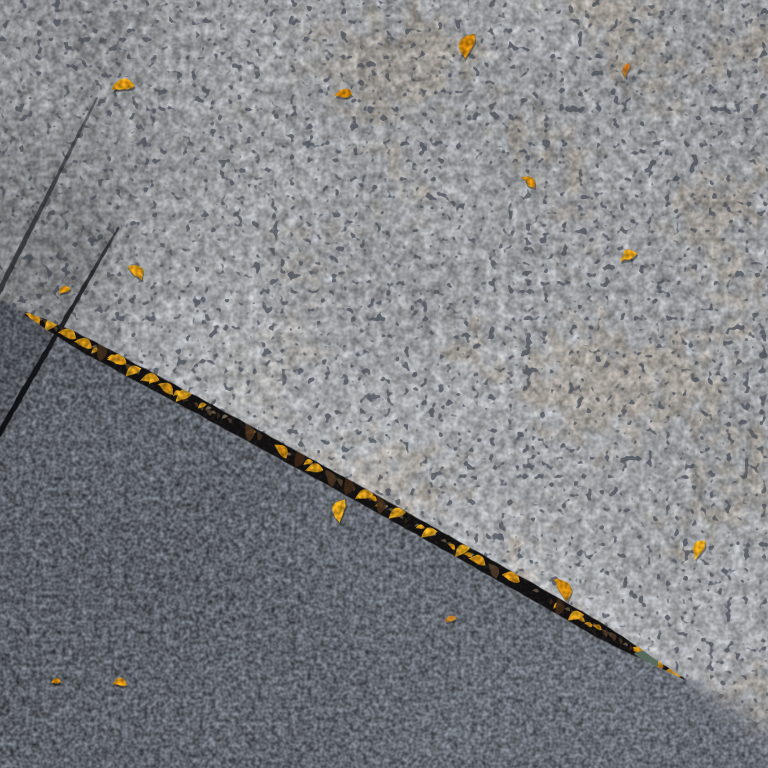
Give the GLSL for this texture, as a three.js fragment shader.

```glsl
// Speckled pale granite meeting dark stone along a debris-filled gap, with scattered yellow leaves.
varying vec2 vUv;

// Leaves ordered from large to small: position, angle
const vec3 LEAVES[14] = vec3[14](
  vec3(.608, .940, 1.2), vec3(.733, .234, -1.), vec3(.442, .335, 1.4), vec3(.160, .889, .2),
  vec3(.910, .285, 1.1), vec3(.177, .647, -.7), vec3(.818, .667, .4), vec3(.448, .878, .1),
  vec3(.689, .764, -.7), vec3(.156, .111, 0.), vec3(.815, .909, 1.4), vec3(.083, .622, .5),
  vec3(.586, .194, .4), vec3(.073, .113, 0.));

float hash(vec2 p) {
  return fract(sin(dot(p, vec2(127.1, 311.7))) * 43758.55);
}

vec2 gradient(vec2 cell) {
  float a = 6.2832 * hash(cell);
  return vec2(cos(a), sin(a));
}

float noise(vec2 p) {
  vec2 i = floor(p), f = fract(p), u = f * f * f * (f * (f * 6. - 15.) + 10.), e = vec2(1, 0);
  return mix(mix(dot(gradient(i), f), dot(gradient(i + e), f - e), u.x),
             mix(dot(gradient(i + e.yx), f - e.yx), dot(gradient(i + 1.), f - 1.), u.x), u.y);
}

// Coverage of a pointed, slightly curled leaf
float leaf(vec2 q, float angle, float size) {
  float c = cos(angle), s = sin(angle);
  q = vec2(c * q.x + s * q.y, c * q.y - s * q.x) / size;
  float halfWidth = .48 * (1. - q.x * q.x) * (1. + .35 * q.x);
  float d = max(abs(q.y + .3 * q.x * q.x - .1) - halfWidth, abs(q.x) - 1.);
  return 1. - smoothstep(-.0012, .0012, d * size);
}

// Coverage of a thin joint that tapers towards b
float joint(vec2 p, vec2 a, vec2 b, float width) {
  vec2 ab = b - a;
  float h = clamp(dot(p - a, ab) / dot(ab, ab), 0., 1.);
  float d = length(p - a - ab * h) + .0012 * noise(p * 90.);
  width *= 1. - .6 * h * h;
  return (1. - smoothstep(width - .001, width + .0012, d)) * (1. - .4 * h * h);
}

vec3 paleGranite(vec2 p, float seam) {
  float cloud = noise(p * 5. + 3.) + .6 * noise(p * 13.);
  float tone = .615 + .05 * cloud + .07 * exp(-abs(seam) * 7.) * smoothstep(.08, .25, p.x);
  tone -= .07 * (1. - smoothstep(.0, .45, p.x)) * smoothstep(.3, .8, p.y);
  tone += .17 * noise(p * 62.) + .16 * noise(p * 120. + 9.) + .12 * noise(p * 210.);
  vec3 color = tone * vec3(.985, 1., 1.02);
  // Warm feldspar stains, stronger to the right
  float warm = smoothstep(.0, .45, noise(p * 7. + 17.) + .6 * noise(p * 38.));
  color *= mix(vec3(1), vec3(1.01, .965, .91), warm * smoothstep(.15, .6, p.x));
  // Dark mica flecks
  float fleck = noise(p * 88. + 31.) + .55 * noise(p * 165.) + .3 * noise(p * 24.);
  return mix(color, vec3(.29, .31, .35), .78 * smoothstep(.24, .52, fleck));
}

vec3 darkStone(vec2 p) {
  float tone = .375 + .05 * smoothstep(.0, .8, p.x) + .025 * noise(p * 6.);
  tone += .1 * noise(p * 75.) + .17 * noise(p * 150. + 5.) + .17 * noise(p * 235.);
  return tone * vec3(.955, 1., 1.07);
}

vec3 leafColor(float pick, float grain) {
  vec3 c = mix(vec3(.83, .53, .05), vec3(.92, .68, .13), pick);
  return c * (.92 + .5 * grain);
}

void main() {
  vec2 p = vUv;
  float t = (p.x - .033) / .859;
  float bow = .006 * sin(3.1416 * clamp(t, 0., 1.));
  float seam = (p.y - .592 + .555 * (p.x - .033) - bow) * .874;
  float grain = noise(p * 170.);

  // Two stones, blending softly past the right end of the gap
  float blur = mix(.003, .045, smoothstep(.84, 1., p.x));
  float upper = smoothstep(-blur, blur, seam + .012 * noise(p * 40.) * smoothstep(.8, 1., p.x));
  vec3 color = mix(darkStone(p), paleGranite(p, seam), upper);

  // Shaded slabs at the left edge
  float beyondJoint = 1. - smoothstep(-.012, .012, p.x - (p.y - .4375) / 1.724);
  color *= 1. - .11 * beyondJoint * (1. - smoothstep(.62, .85, p.y));

  // Narrow joints
  color = mix(color, vec3(.15, .16, .18), .85 * joint(p, vec2(-.01, .603), vec2(.126, .872), .0032));
  color = mix(color, vec3(.06, .065, .08), joint(p, vec2(-.01, .420), vec2(.154, .703), .0036));

  // Gap packed with dark soil
  float width = .0095 * smoothstep(-.04, .1, t) * (1. - smoothstep(.86, 1.02, t)) + .001 * noise(p * 60.);
  float inside = smoothstep(-.003, .003, t) * (1. - smoothstep(.997, 1.003, t));
  float gap = inside * (1. - smoothstep(width - .001, width + .0015, abs(seam)));
  vec3 fill = vec3(.065, .06, .06) + .1 * max(grain, 0.);

  // Debris in the gap, from small drab chips to larger leaves
  float along = dot(p - vec2(.033, .592), vec2(.874, -.485));
  for (int i = 0; i < 3; i++) {
    float layer = float(i), count = 125. - 42. * layer;
    float cell = floor(along * count);
    float pick = hash(vec2(cell, layer + 4.)), turn = hash(vec2(cell, layer + 8.));
    vec2 q = vec2((fract(along * count) - .5) / count, seam - .008 * (turn - .5));
    float chip = leaf(q, 2.4 * (pick - .5), (.4 + .15 * turn) / count) * step(.42, turn);
    vec3 drab = mix(vec3(.22, .14, .08), vec3(.52, .47, .38), pick);
    vec3 chipColor = mix(drab, leafColor(pick, grain), step(.35, pick) * step(.5, layer));
    fill = mix(fill, chipColor, chip * .9);
  }
  fill = mix(fill, vec3(.34, .42, .36), leaf(vec2(along - .925, seam), .05, .018));
  color = mix(color, fill, gap);

  // Scattered leaves with soft contact shadows
  for (int i = 0; i < 14; i++) {
    float k = float(i), size = mix(.0175, .007, k / 13.);
    vec2 q = p - LEAVES[i].xy + .0025 * vec2(noise(p * 95. + k), noise(p * 95. - k));
    color *= 1. - .4 * leaf(q + vec2(-.001, .003), LEAVES[i].z, size);
    vec3 tint = mix(leafColor(hash(vec2(k, 2.)), grain), vec3(.68, .38, .2), step(9.5, k) * mod(k + 1., 2.) * .5);
    color = mix(color, tint, leaf(q, LEAVES[i].z, size));
  }
  gl_FragColor = vec4(clamp(color, 0., 1.), 1.);
}
```
